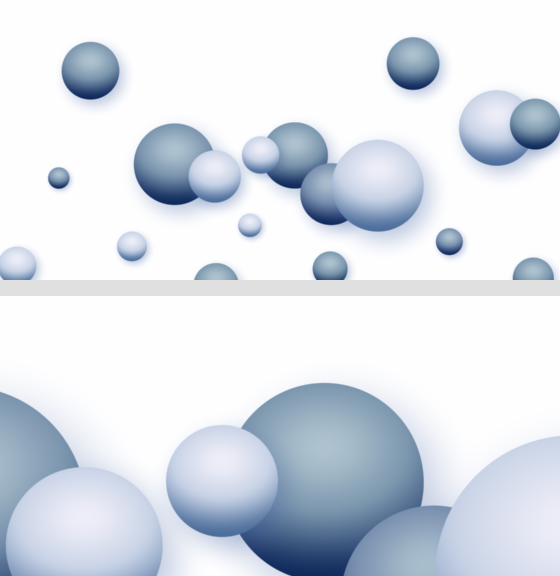
Top, the full canvas; bottom, a detail of the centre.
A WebGL 2 fragment shader for this background:

```glsl
#version 300 es
precision highp float;

uniform vec2 u_resolution;
out vec4 outColor;

// Layout, in canvas heights
const int SITES = 14;
const float ROW_STEP = 0.382;
const float SIZE_STEP = 0.618;
const float JITTER = 0.05;
const float MIN_RADIUS = 0.038;
const float MAX_RADIUS = 0.172;
const float PAIR_SIZE = 0.7;      // size rank above which a ball has a partner
const float BEHIND_SIZE = 0.9;    // size rank above which the partner is behind

// Lighting, in ball radii
const vec2 HIGHLIGHT = vec2(0.0, 0.35);
const vec2 SHADOW_OFFSET = vec2(0.15, -0.19);
const float SHADOW_STRENGTH = 0.36;

const vec3 PAPER = vec3(0.997, 0.997, 1.0);
const vec3 SHADOW = vec3(0.30, 0.42, 0.65);
const vec3 PEARL_GLOW = vec3(0.93, 0.93, 0.97);
const vec3 PEARL_BODY = vec3(0.76, 0.81, 0.89);
const vec3 PEARL_DEEP = vec3(0.30, 0.43, 0.61);
const vec3 STEEL_GLOW = vec3(0.68, 0.76, 0.81);
const vec3 STEEL_BODY = vec3(0.45, 0.57, 0.65);
const vec3 STEEL_BLUE = vec3(0.43, 0.52, 0.66);
const vec3 STEEL_DEEP = vec3(0.06, 0.16, 0.36);

float hash(float n) {
    return fract(sin(n * 127.1 + 3.7) * 43758.5453);
}

// Glow near the top, deep tone along the lower rim
vec3 ballColor(vec2 n, bool pearl, float tint) {
    float t = length((n - HIGHLIGHT) * vec2(0.75, 1.0)) / (1.0 + HIGHLIGHT.y);
    vec3 glow = pearl ? PEARL_GLOW : STEEL_GLOW;
    vec3 body = pearl ? PEARL_BODY : mix(STEEL_BODY, STEEL_BLUE, tint);
    vec3 deep = pearl ? PEARL_DEEP : STEEL_DEEP;
    vec3 color = mix(glow, body, smoothstep(0.0, 0.65, t));
    return mix(color, deep, smoothstep(0.43, 1.0, t));
}

// Soft shadow first, then the ball with a smooth edge
void paintBall(inout vec3 color, vec2 p, vec2 center, float radius, bool pearl, float tint) {
    vec2 n = (p - center) / radius;
    float fade = 1.0 - smoothstep(0.6, 1.55, length(n - SHADOW_OFFSET));
    color = mix(color, SHADOW, SHADOW_STRENGTH * pow(fade, 1.5));

    float pixel = 1.0 / (u_resolution.y * radius);
    float cover = 1.0 - smoothstep(-pixel, pixel, length(n) - 1.0);
    color = mix(color, ballColor(n, pearl, tint), cover);
}

void main() {
    vec2 p = gl_FragCoord.xy / u_resolution.y;
    float aspect = u_resolution.x / u_resolution.y;
    vec3 color = PAPER;

    for (int i = 0; i < SITES; i++) {
        float id = float(i);

        // Even spread, sparse at the top and in the upper middle
        float across = (id + 0.3) / float(SITES);
        float up = 1.1 * pow(fract(0.1 + id * ROW_STEP), 1.5);
        up *= mix(0.6, 1.0, abs(2.0 * across - 1.0));
        vec2 wobble = vec2(hash(id), hash(id + 20.0)) - 0.5;
        vec2 center = vec2(across * aspect, up) + JITTER * wobble;

        float size = fract(0.4 + id * SIZE_STEP);
        float radius = mix(MIN_RADIUS, MAX_RADIUS, pow(size, 1.6));
        float tint = hash(id + 40.0);
        bool pearl = i % 3 == 0;

        // Overlapping partner, low on alternating sides
        bool paired = size > PAIR_SIZE;
        bool behind = size > BEHIND_SIZE;
        float angle = mix(-1.0, 0.2, hash(id + 60.0));
        float side = i % 2 == 0 ? 1.0 : -1.0;
        vec2 partner = center + 1.03 * radius * vec2(side * cos(angle), sin(angle));
        float partnerRadius = radius * mix(0.55, 0.68, hash(id + 80.0));
        bool partnerPearl = (i + 2) % 3 == 0;

        if (paired && behind) paintBall(color, p, partner, partnerRadius, partnerPearl, 1.0);
        paintBall(color, p, center, radius, pearl, tint);
        if (paired && !behind) paintBall(color, p, partner, partnerRadius, partnerPearl, tint);
    }

    outColor = vec4(color, 1.0);
}
```
